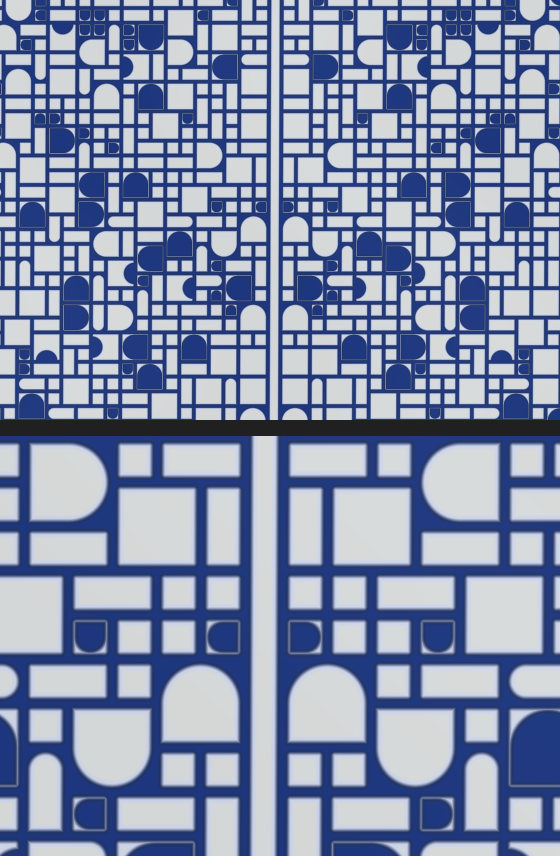
Top: the whole. Bottom: its middle third, enlarged.
Give the GLSL for this pattern, as a WebGL 2 fragment shader.

```glsl
#version 300 es
precision highp float;
// Two blue panels of white geometric tiles, mirrored about a pale upright seam.
// Random ranks place 2x2 blocks on a grid; leftover cells pair into dominoes
// or stay single, and each piece is drawn with a distance function.
uniform vec2 u_resolution;
out vec4 fragColor;

float hash(vec2 p) {
  vec3 q = fract(p.xyx * 0.1031);
  q += dot(q, q.yzx + 33.33);
  return fract((q.x + q.y) * q.z);
}

// Cells beyond the panel edge never win a rank
float rank(vec2 cell) {
  return cell.x < 0.0 ? -1.0 : hash(cell + 17.0);
}

// A block starts where a cell outranks its eight neighbours
bool startsBlock(vec2 cell) {
  if (cell.x < 0.0) return false;
  float own = rank(cell);
  for (int j = -1; j <= 1; j++)
    for (int i = -1; i <= 1; i++)
      if (rank(cell + vec2(i, j)) > own) return false;
  return true;
}

bool inBlock(vec2 cell, out vec2 corner) {
  for (int k = 0; k < 4; k++) {
    corner = cell - vec2(k & 1, k >> 1);
    if (startsBlock(corner)) return true;
  }
  corner = cell;
  return false;
}

// Step to the free neighbour across the highest ranked edge, or zero
vec2 partnerStep(vec2 cell) {
  float best = 0.0;
  vec2 choice = vec2(0.0), unused;
  for (int k = 0; k < 4; k++) {
    float way = float(k & 1) * 2.0 - 1.0;
    vec2 stepTo = k < 2 ? vec2(way, 0.0) : vec2(0.0, way);
    float edgeRank = hash(2.0 * cell + stepTo + 151.0);
    if (edgeRank > best && cell.x + stepTo.x >= 0.0 && !inBlock(cell + stepTo, unused)) {
      best = edgeRank;
      choice = stepTo;
    }
  }
  return choice;
}

float boxDistance(vec2 p, vec2 extent) {
  vec2 q = abs(p) - extent + 0.05;
  return length(max(q, 0.0)) + min(max(q.x, q.y), 0.0) - 0.05;
}

// Box whose right end is a half disc
float archDistance(vec2 p, vec2 extent) {
  float x = p.x - extent.x + extent.y;
  float body = max(-p.x - extent.x, abs(p.y) - extent.y);
  return x > 0.0 ? max(body, length(vec2(x, p.y)) - extent.y) : body;
}

float pieceDistance(vec2 p, vec2 corner, vec2 size) {
  vec2 extent = size * 0.5 - 0.135;
  float kind = hash(corner + 71.0);
  float turn = floor(4.0 * hash(corner + 233.0));
  p -= corner + size * 0.5;

  // Turn square pieces freely, dominoes along their length
  bool upright = size.x == size.y ? turn >= 2.0 : size.y > size.x;
  if (upright) { p = p.yx; extent = extent.yx; }
  if (mod(turn, 2.0) > 0.5) p.x = -p.x;

  float box = boxDistance(p, extent);
  float arch = archDistance(p, extent);
  if (size.x != size.y) return kind < 0.68 ? box : arch;
  if (size.x < 1.5) return kind < 0.72 ? box : max(box, -arch);
  if (kind < 0.42) return box;
  if (kind < 0.60) return arch;
  if (kind < 0.70) return max(box, 0.74 - length(p + vec2(extent.x + 0.08, 0.0)));
  return max(box, -arch);
}

void main() {
  // Grid units, with x measured outward from the leaning seam
  vec2 p = (gl_FragCoord.xy - 0.5 * u_resolution) / (u_resolution.y * 0.0351);
  float fromSeam = abs(p.x + 0.36 - 0.004 * p.y);
  vec2 panel = vec2(fromSeam - 0.43, p.y + 0.3);

  // Find the piece that owns this cell
  float d = 1.0;
  if (panel.x > 0.0) {
    vec2 cell = floor(panel), corner, size = vec2(2.0);
    if (!inBlock(cell, corner)) {
      vec2 stepTo = partnerStep(cell);
      bool paired = stepTo != vec2(0.0) && partnerStep(cell + stepTo) == -stepTo;
      size = vec2(1.0);
      if (paired) {
        corner = min(cell, cell + stepTo);
        size += abs(stepTo);
      }
    }
    d = pieceDistance(panel, corner, size);
  }
  d = min(d, fromSeam - 0.28);

  // Paint: cool rims on the white, duller rims on the blue
  vec3 white = mix(vec3(0.80, 0.83, 0.91), vec3(0.84, 0.85, 0.85), smoothstep(0.07, 0.14, -d));
  vec3 blue = mix(vec3(0.14, 0.21, 0.40), vec3(0.12, 0.22, 0.50), smoothstep(0.06, 0.11, d));
  float soft = max(0.06, 0.7 / (u_resolution.y * 0.0351));
  vec3 color = mix(white, blue, smoothstep(-soft, soft, d));
  color += 0.008 * sin(p.x * 0.23 + 1.5 * sin(p.y * 0.17));
  fragColor = vec4(color, 1.0);
}
```
